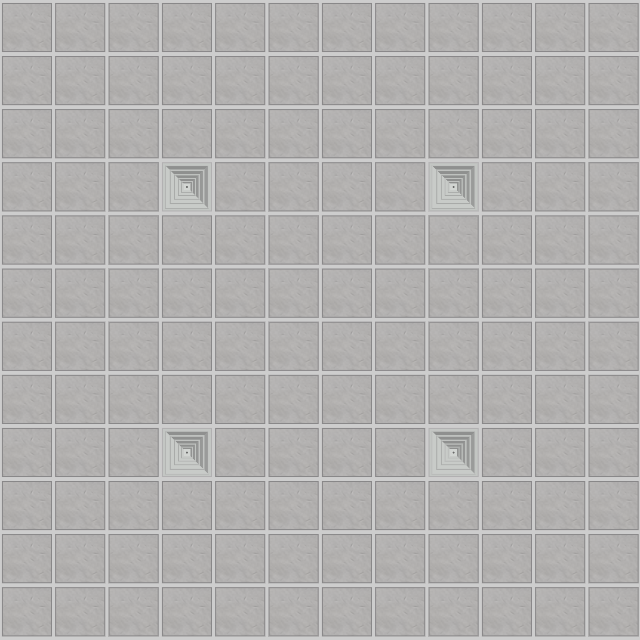
Reproduce this pattern procedurally as a Shadertoy shader.

```glsl
// A 12 x 12 wall of square grey stone tiles in pale grout, each with the same
// mottled, dabbed surface. Every fifth tile is a stepped pyramid instead.
// Box distances give the edges; value noise and hashed dabs give the stone.

#define PITCH vec2(0.08333, 0.0830)       // cell size on the canvas
#define TILE_CENTRE vec2(0.505, 0.518)    // in cell units, y downward
#define TILE_HALF vec2(0.470, 0.463)
#define EDGE_WIDTH 0.019
#define GROUT vec3(0.805, 0.802, 0.802)
#define STONE vec3(0.694, 0.688, 0.686)
#define EDGE vec3(0.535, 0.530, 0.535)
#define PALE_STEP vec3(0.785, 0.795, 0.785)
#define DARK_STEP vec3(0.560, 0.565, 0.560)
#define PYRAMID_HALF 0.41
#define STEPS 8.0
#define DABS 6

float hash(vec2 p) {
    vec3 h = fract(vec3(p.xyx) * 0.1031);
    h += dot(h, h.yzx + 33.33);
    return fract((h.x + h.y) * h.z);
}

float noise(vec2 p) {
    vec2 i = floor(p), f = fract(p);
    f = f * f * (3.0 - 2.0 * f);
    return mix(mix(hash(i), hash(i + vec2(1, 0)), f.x),
               mix(hash(i + vec2(0, 1)), hash(i + vec2(1, 1)), f.x), f.y);
}

float boxDistance(vec2 p, vec2 halfSize) {
    vec2 d = abs(p) - halfSize;
    return length(max(d, 0.0)) + min(max(d.x, d.y), 0.0);
}

// Coverage of the region where d is negative
float fill(float d, float px) {
    return 1.0 - smoothstep(-0.5 * px, 0.5 * px, d);
}

// Short slanted dabs on a jittered grid, each with a lit and a shaded side
float dabRelief(vec2 q) {
    float relief = 0.0;
    for (int j = 0; j < DABS; j++)
    for (int i = 0; i < DABS; i++) {
        vec2 id = vec2(i, j) + 7.0;
        vec2 jitter = vec2(hash(id), hash(id + 31.0));
        vec2 p = q - (vec2(i, j) + 0.1 + 0.8 * jitter) / float(DABS);
        float angle = mix(-1.1, 0.9, hash(id + 57.0));
        float c = cos(angle), s = sin(angle);
        p = vec2(c * p.x + s * p.y, c * p.y - s * p.x);
        p /= vec2(mix(0.025, 0.060, hash(id + 83.0)), 0.017);
        float strength = hash(id + 101.0);
        float side = clamp(0.9 * p.y - 0.35, -1.0, 0.8);
        relief += strength * strength * side * exp(-dot(p, p));
    }
    return relief;
}

vec3 stoneColour(vec2 q) {
    vec2 warp = vec2(noise(q * 6.0 + 3.0), noise(q * 6.0 + 19.0));
    float cloud = noise(q * 5.0 + warp * 2.0) - 0.5;
    float streak = noise(vec2(q.x + q.y, 2.5 * (q.y - q.x)) * 8.0 + warp) - 0.5;
    float grain = noise(q * 36.0) - 0.5;
    float shade = 0.030 * cloud + 0.028 * streak + 0.022 * grain;
    shade += 0.13 * dabRelief(q + 0.015 * (warp - 0.5));
    vec3 tint = vec3(0.004, 0.001, -0.006) * (noise(q * 4.0 + 40.0) - 0.3);
    return STONE + shade + tint;
}

// Nested square steps, pale at lower left and dark at upper right
vec3 pyramidColour(vec2 q, float px) {
    vec2 d = q - vec2(0.505, 0.520);
    float r = max(abs(d.x), abs(d.y));
    float s = STEPS * sqrt(r / PYRAMID_HALF);
    float sPx = 0.5 * STEPS * px / sqrt(max(r, 0.01) * PYRAMID_HALF);
    float fromLine = abs(fract(s) - 0.5);
    float paleLine = fill(0.33 - fromLine, sPx);
    float darkLine = fill(0.41 - fromLine, sPx);
    float depth = r / PYRAMID_HALF;
    vec3 darkSide = mix(DARK_STEP + 0.05 * depth * step(abs(d.y), d.x),
                        PALE_STEP, 0.85 * paleLine);
    vec3 paleSide = mix(PALE_STEP, DARK_STEP, 0.65 * darkLine);
    vec3 col = mix(darkSide, paleSide, fill((d.x - d.y) * 0.707, px));
    // Bright cap with a dark dot, then the flat outer frame
    col = mix(col, PALE_STEP + 0.04, fill(r - 0.065, px));
    col = mix(col, DARK_STEP - 0.15, fill(length(d) - 0.018, px));
    return mix(PALE_STEP - 0.02, col, fill(r - PYRAMID_HALF, px));
}

void mainImage(out vec4 fragColor, in vec2 fragCoord) {
    vec2 uv = fragCoord / iResolution.xy;
    vec2 cell = vec2(uv.x, 1.0 - uv.y) / PITCH;
    vec2 id = floor(cell), q = fract(cell);
    float px = 1.0 / (PITCH.y * min(iResolution.x, iResolution.y));

    float d = boxDistance(q - TILE_CENTRE, TILE_HALF);
    bool isPyramid = all(equal(mod(id, 5.0), vec2(3.0)));

    vec3 face;
    if (isPyramid) {
        face = pyramidColour(q, px);
        face = mix(face, EDGE + 0.16, fill(-d - EDGE_WIDTH, px));
    } else {
        face = mix(stoneColour(q), EDGE, fill(-d - EDGE_WIDTH, px));
    }
    fragColor = vec4(mix(GROUT, face, fill(d, px)), 1.0);
}
```
